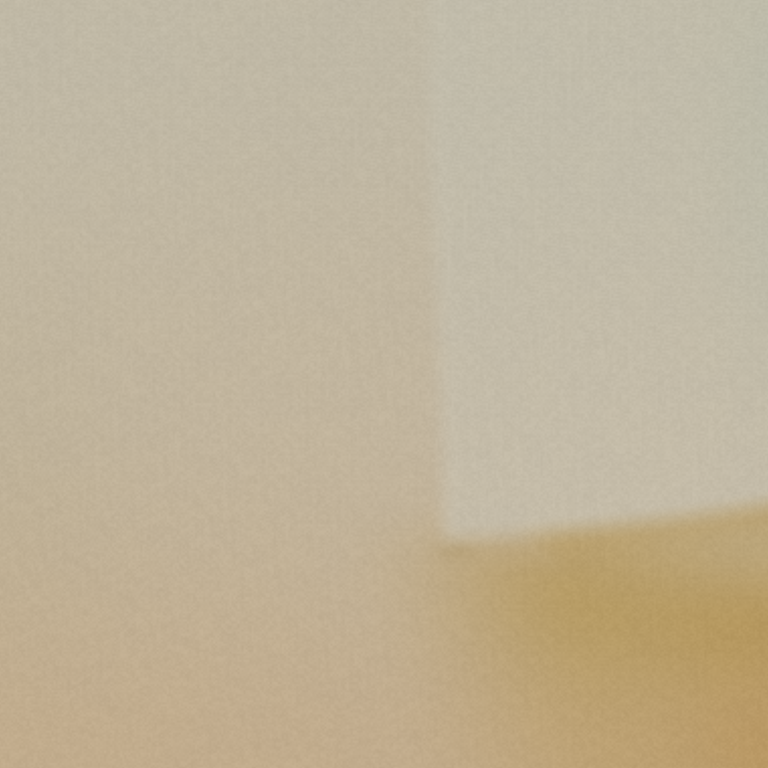
Give the GLSL for this background, as a WebGL 1 fragment shader.

```glsl
precision highp float;
// A warm plaster wall with a pale raised panel at upper right and an ochre shadow below it.

uniform vec2 u_resolution;

float hash(vec2 p) {
  return fract(sin(dot(p, vec2(127.1, 311.7))) * 43758.5453);
}

float valueNoise(vec2 p) {
  vec2 cell = floor(p);
  vec2 f = fract(p);
  f = f * f * (3.0 - 2.0 * f);
  float low = mix(hash(cell), hash(cell + vec2(1.0, 0.0)), f.x);
  float high = mix(hash(cell + vec2(0.0, 1.0)), hash(cell + 1.0), f.x);
  return mix(low, high, f.y);
}

// Elliptical soft spot, 1 at its centre
float glow(vec2 p, vec2 centre, vec2 size) {
  vec2 d = (p - centre) / size;
  return exp(-dot(d, d));
}

// Greyish beige above, warming to a peach tan at the floor
vec3 wallColor(vec2 uv) {
  vec3 wall = mix(vec3(0.757, 0.672, 0.548), vec3(0.760, 0.708, 0.615), smoothstep(-0.05, 0.5, uv.y));
  wall = mix(wall, vec3(0.752, 0.724, 0.650), smoothstep(0.35, 1.0, uv.y));
  return wall - vec3(0.010, 0.008, 0.012) * glow(uv, vec2(0.0, 0.40), vec2(0.15, 0.25));
}

// Ochre pool that spreads to the right beneath the panel
vec3 addShadow(vec3 wall, vec2 uv) {
  float spread = smoothstep(0.46, 0.78, uv.x + 0.25 * (uv.y - 0.15));
  float height = 1.0 - smoothstep(0.24, 0.36, uv.y);
  vec3 ochre = mix(vec3(0.742, 0.635, 0.455), vec3(0.726, 0.624, 0.425), smoothstep(0.0, 0.2, uv.y));
  ochre = mix(ochre, vec3(0.708, 0.590, 0.355), 0.8 * glow(uv, vec2(1.02, 0.18), vec2(0.20, 0.07)));
  ochre = mix(ochre, vec3(0.712, 0.605, 0.380), 0.6 * glow(uv, vec2(0.77, 0.22), vec2(0.15, 0.06)));
  ochre = mix(ochre, vec3(0.720, 0.580, 0.365), 0.7 * glow(uv, vec2(1.02, 0.02), vec2(0.13, 0.12)));
  ochre = mix(ochre, vec3(0.738, 0.660, 0.500), 0.7 * glow(uv, vec2(1.0, 0.29), vec2(0.20, 0.05)));
  return mix(wall, ochre, spread * max(height, smoothstep(0.60, 0.75, uv.x)));
}

// Cool grey-green at the upper right, cream near the lower edge
vec3 panelColor(vec2 uv) {
  vec3 panel = mix(vec3(0.770, 0.735, 0.658), vec3(0.757, 0.736, 0.667), smoothstep(0.3, 0.95, uv.y));
  return mix(panel, vec3(0.732, 0.731, 0.663), 0.65 * glow(uv, vec2(1.03, 0.85), vec2(0.10, 0.30)));
}

void main() {
  vec2 uv = gl_FragCoord.xy / u_resolution;

  // Panel borders: a leaning left side and a gently rising lower side
  float side = uv.x - mix(0.577, 0.558, smoothstep(0.25, 1.0, uv.y));
  float along = max(uv.x - 0.58, 0.0);
  float lower = uv.y - (0.297 + 0.045 * along + 0.14 * along * along);
  float panelMask = smoothstep(-0.018, 0.020, side) * smoothstep(-0.020, 0.024, lower);

  vec3 color = addShadow(wallColor(uv), uv);
  color -= vec3(0.025, 0.030, 0.045) * glow(uv, vec2(0.594, 0.285), vec2(0.026, 0.015));
  color = mix(color, panelColor(uv), panelMask);

  // Pale rim just inside the left side
  color += 0.006 * panelMask * exp(-pow((side - 0.006) / 0.014, 2.0));

  // Fine paper grain and broad mottling
  float grain = valueNoise(uv * 380.0) + 0.7 * valueNoise(uv * 190.0 + 17.0) - 0.85;
  float mottle = valueNoise(uv * 30.0 + 5.0) - 0.5;
  color += 0.024 * grain + vec3(0.006, 0.005, 0.001) * mottle;

  gl_FragColor = vec4(color, 1.0);
}
```
